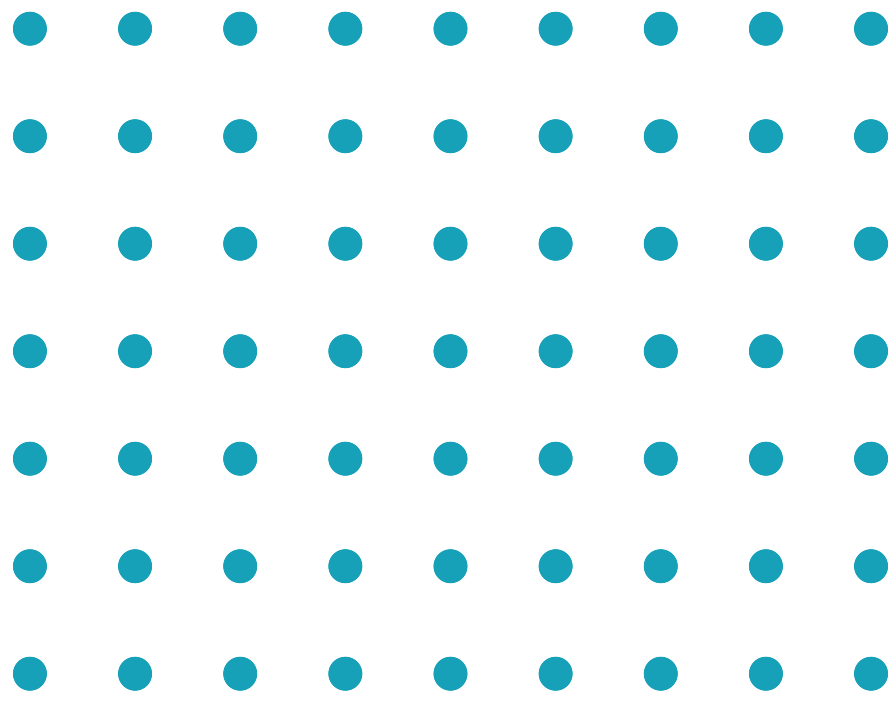
This pattern is drawn by a WebGL 2 fragment shader. Its source:

```glsl
#version 300 es
precision highp float;

uniform vec2 u_resolution;
out vec4 fragColor;

const vec3 PAPER = vec3(1.0);
const vec3 TEAL = vec3(0.085, 0.63, 0.72);

// Lengths are fractions of the canvas height
const vec2 SPACING = vec2(0.14935, 0.1527);
const vec2 FIRST_CENTER = vec2(0.0425, 0.0430);
const float DOT_RADIUS = 0.0242;

// Offset from the center of the nearest grid cell
vec2 repeatGrid(vec2 p, vec2 origin, vec2 spacing) {
    return (fract((p - origin) / spacing + 0.5) - 0.5) * spacing;
}

float circleDistance(vec2 p, float radius) {
    return length(p) - radius;
}

// Coverage with an edge about one pixel wide
float fillMask(float dist, float pixel) {
    return 1.0 - smoothstep(-0.5 * pixel, 0.5 * pixel, dist);
}

void main() {
    vec2 p = gl_FragCoord.xy / u_resolution.y;
    float pixel = 1.0 / u_resolution.y;

    // Even lattice of round dots
    vec2 local = repeatGrid(p, FIRST_CENTER, SPACING);
    float dots = fillMask(circleDistance(local, DOT_RADIUS), pixel);

    fragColor = vec4(mix(PAPER, TEAL, dots), 1.0);
}
```
